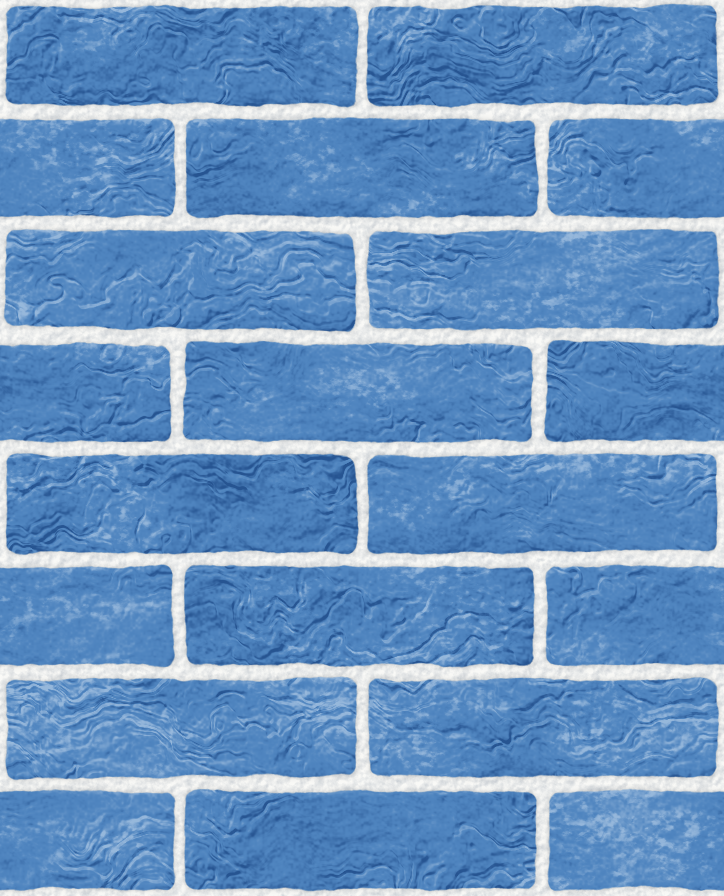
This texture is drawn by a WebGL 2 fragment shader. Its source:

```glsl
#version 300 es
precision highp float;
uniform vec2 u_resolution;
out vec4 fragColor;

float hash(vec2 p) {
  vec3 q = fract(vec3(p.xyx) * 0.1031);
  q += dot(q, q.yzx + 33.33);
  return fract((q.x + q.y) * q.z);
}

float noise(vec2 p) {
  vec2 i = floor(p), f = fract(p);
  f = f * f * (3.0 - 2.0 * f);
  return mix(mix(hash(i), hash(i + vec2(1, 0)), f.x),
             mix(hash(i + vec2(0, 1)), hash(i + vec2(1, 1)), f.x), f.y);
}

float fbm(vec2 p) {
  float sum = 0.0, amp = 0.5;
  for (int i = 0; i < 4; i++) {
    sum += amp * noise(p);
    p = mat2(1.6, 1.2, -1.2, 1.6) * p + 17.3;
    amp *= 0.5;
  }
  return sum / 0.9375;
}

float roundBox(vec2 p, vec2 halfSize, float radius) {
  vec2 d = abs(p) - halfSize + radius;
  return length(max(d, 0.0)) + min(max(d.x, d.y), 0.0) - radius;
}

// Clay surface: long wandering folds over a softer uneven body
float clayHeight(vec2 p, float folding) {
  vec2 warp = vec2(fbm(p * 1.7 + 9.0), fbm(p * 1.7 + 41.0)) - 0.5;
  vec2 q = p * vec2(1.3, 4.0) + warp * vec2(2.0, 4.5);
  float fold = smoothstep(0.0, 0.11, abs(fbm(q) - 0.5));
  float wrinkle = smoothstep(0.0, 0.2, abs(noise(q * 2.3 + 5.0) - 0.5));
  return folding * (fold * 0.6 + wrinkle * 0.3) + 0.9 * fbm(p * vec2(5.0, 9.0) + warp * 3.0);
}

vec3 mortar(vec2 p) {
  vec2 lit = vec2(-0.02, 0.025);
  float bump = fbm(p * 17.0 + lit * 17.0) - fbm(p * 17.0);
  float tone = 0.71 - bump * 1.3 + (noise(p * 42.0) - 0.5) * 0.3;
  return mix(vec3(0.80, 0.82, 0.84), vec3(0.98, 0.98, 0.97), clamp(tone, 0.0, 1.0));
}

vec3 clay(vec2 p, vec2 id, float dist) {
  float tint = hash(id + 3.7), rough = hash(id + 21.1);
  vec2 s = p + 40.0 * vec2(tint, rough);

  // Folds gather towards the ends and fade out in smoother zones
  float ends = smoothstep(0.5, 1.5, abs(p.x));
  float folding = smoothstep(0.36, 0.65, fbm(s * vec2(0.9, 1.6) + 7.0) + 0.14 * ends + 0.22 * (rough - 0.4));
  float relief = clayHeight(s, folding) - clayHeight(s + vec2(-0.012, 0.024), folding);

  // Pale worn patches broken up by fine speckle
  float patches = smoothstep(0.42, 0.72, fbm(s * vec2(1.3, 2.0) + 63.0));
  float speckle = smoothstep(0.45, 0.75, fbm(s * vec2(14.0, 20.0)));
  float grain = noise(s * 43.0) + 0.6 * noise(s * 24.0 + 8.0) - 0.8;

  float tone = 0.37 + 0.2 * (tint - 0.5) + 0.45 * (fbm(s * vec2(1.1, 2.2)) - 0.5);
  tone += patches * (0.09 + 0.3 * speckle) + 0.2 * grain;
  tone += clamp(relief * 0.85, -0.42, 0.3);

  // Rounded rim: bright above, shaded below and at the right
  float rim = smoothstep(-0.07, 0.0, dist);
  tone += rim * (0.13 * sign(p.y) * smoothstep(0.3, 0.42, abs(p.y)) - 0.12 * smoothstep(1.4, 1.55, p.x));

  vec3 color = mix(vec3(0.15, 0.33, 0.57), vec3(0.31, 0.52, 0.75), smoothstep(-0.15, 0.45, tone));
  return mix(color, vec3(0.59, 0.72, 0.86), smoothstep(0.4, 1.05, tone));
}

void main() {
  vec2 uv = gl_FragCoord.xy / u_resolution;
  vec2 wall = uv * vec2(6.47, 8.0);

  // Eight courses of two bricks, alternate courses moved by half a brick
  float row = floor(wall.y);
  float shifted = 1.0 - mod(row, 2.0);
  float x = uv.x * 2.0 + shifted * (0.5 - 0.025 * (hash(vec2(row, 5.0)) - 0.4));
  vec2 id = vec2(mod(floor(x), 2.0), row);
  vec2 p = vec2((fract(x) - 0.5) * 3.235, fract(wall.y) - 0.5);

  // Hand-formed outline
  vec2 e = p + 30.0 * vec2(hash(id + 0.3), hash(id + 11.9));
  vec2 wobble = vec2(noise(e * 3.0), noise(e * 3.0 + 50.0)) - 0.5;
  vec2 chips = vec2(fbm(e * 10.0), fbm(e * 10.0 + 70.0)) - 0.5;
  float tilt = 0.012 * (hash(id + 8.2) - 0.5) * p.x;
  float dist = roundBox(p + vec2(0.0, tilt) + wobble * 0.04 + chips * 0.03, vec2(1.56, 0.434), 0.085);

  float px = 8.0 / u_resolution.y;
  vec3 ground = mortar(wall) * (1.0 - 0.12 * exp(-max(dist, 0.0) * 50.0));
  vec3 color = mix(clay(p, id, dist), ground, smoothstep(-px, px, dist));
  fragColor = vec4(color, 1.0);
}
```
